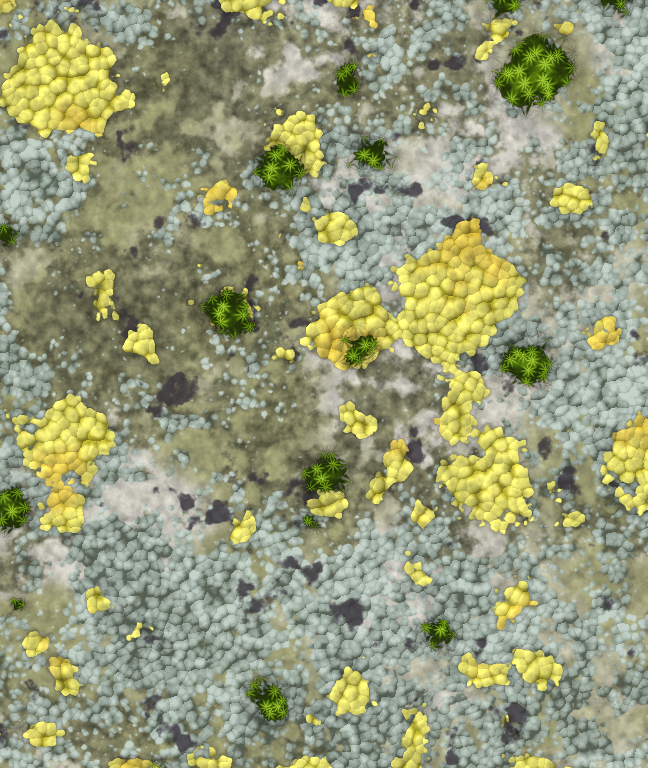
Write a Shadertoy shader that draws this texture.

```glsl
float hash(vec2 p) {
    vec3 q = fract(vec3(p.xyx) * 0.1031);
    q += dot(q, q.yzx + 33.33);
    return fract((q.x + q.y) * q.z);
}

vec2 hash2(vec2 p) {
    return vec2(hash(p + 11.3), hash(p + 47.9));
}

float noise(vec2 p) {
    vec2 i = floor(p), f = fract(p);
    f = f * f * (3.0 - 2.0 * f);
    vec2 e = vec2(0.0, 1.0);
    return mix(mix(hash(i), hash(i + e.yx), f.x),
               mix(hash(i + e), hash(i + e.yy), f.x), f.y);
}

float fbm(vec2 p) {
    float sum = 0.0, amp = 0.5;
    for (int i = 0; i < 5; i++) {
        sum += amp * noise(p);
        p = mat2(1.6, 1.2, -1.2, 1.6) * p + 17.7;
        amp *= 0.5;
    }
    return sum / 0.97;
}

// Nearest jittered point: offset to it, distance, random id
vec4 cells(vec2 p) {
    vec2 base = floor(p);
    vec4 best = vec4(0.0, 0.0, 8.0, 0.0);
    for (int k = 0; k < 9; k++) {
        vec2 id = base + vec2(k % 3 - 1, k / 3 - 1);
        vec2 to = id + hash2(id) - p;
        float d = length(to);
        if (d < best.z) best = vec4(to, d, hash(id + 5.1));
    }
    return best;
}

// Signed distance to randomly placed discs, one at most per grid cell
float scatter(vec2 p, float size, float density, float rMin, float rMax, float seed) {
    vec2 base = floor(p / size);
    float d = 1.0;
    for (int k = 0; k < 9; k++) {
        vec2 id = base + vec2(k % 3 - 1, k / 3 - 1);
        vec2 key = id + seed;
        if (hash(key) > density) continue;
        float r = mix(rMin, rMax, hash(key + 3.7));
        d = min(d, length(p - (id + hash2(key)) * size) - r);
    }
    return d;
}

float inside(float d, float blur) {
    return 1.0 - smoothstep(-blur, blur, d);
}

float shadow(float d, float reach, float strength) {
    return 1.0 - strength * exp(-max(d, 0.0) / reach);
}

// Light falling from the upper left on a rounded lobe
float tilt(vec4 lobe) {
    return dot(lobe.xy, vec2(0.6, -0.8));
}

vec3 stone(vec2 p, float grain) {
    float stain = smoothstep(0.36, 0.64, fbm(p * 6.0 + 3.0));
    vec3 col = mix(vec3(0.78, 0.77, 0.73), vec3(0.60, 0.60, 0.44), stain);
    return col * (0.76 + 0.48 * grain);
}

vec3 darkCrust(float grain, float patchTone) {
    vec3 col = mix(vec3(0.36, 0.36, 0.29), vec3(0.50, 0.50, 0.36), patchTone);
    return col * (0.45 + 1.1 * grain);
}

vec3 greyLichen(vec4 lobe, float grain, float tone) {
    float light = 0.75 - 0.65 * lobe.z + 0.35 * tilt(lobe) + 0.9 * (grain - 0.5)
                + 0.7 * (tone - 0.5) + 0.25 * (lobe.w - 0.5);
    vec3 col = mix(vec3(0.33, 0.37, 0.32), vec3(0.60, 0.66, 0.62), smoothstep(0.0, 0.5, light));
    return mix(col, vec3(0.78, 0.84, 0.81), smoothstep(0.42, 0.95, light));
}

vec3 yellowLichen(vec4 lobe, float grain, float tone) {
    vec3 col = mix(vec3(0.86, 0.84, 0.42), vec3(0.60, 0.57, 0.15), smoothstep(0.35, 0.85, lobe.z));
    col = mix(col, vec3(0.80, 0.64, 0.22), 0.5 * smoothstep(0.55, 0.72, tone));
    return col * (0.72 + 0.5 * grain + 0.3 * tilt(lobe) + 0.12 * lobe.w);
}

vec3 moss(vec4 head, float spokes, float depth, float grain) {
    float leaf = 1.0 - smoothstep(0.05, 0.75, head.z + 0.32 * (1.0 - spokes));
    float light = leaf * (0.55 + 0.6 * depth) + 0.35 * depth + 0.6 * (grain - 0.5);
    vec3 col = mix(vec3(0.13, 0.19, 0.03), vec3(0.37, 0.52, 0.06), smoothstep(0.0, 0.55, light));
    return mix(col, vec3(0.62, 0.76, 0.20), smoothstep(0.5, 1.2, light));
}

void mainImage(out vec4 fragColor, in vec2 fragCoord) {
    vec2 p = fragCoord / iResolution.y;
    vec2 warp = vec2(fbm(p * 14.0), fbm(p * 14.0 + 31.0)) - 0.5;
    vec2 q = p + 0.06 * warp;
    float grain = fbm(p * 95.0);
    float crumbs = fbm(p * 42.0 + 9.0);
    float tone = fbm(p * 11.0 + 60.0);

    // Bare stone, widest right of the centre
    vec3 col = stone(q, grain);
    float bare = exp(-12.0 * dot(p - vec2(0.55, 0.45), p - vec2(0.55, 0.45)));

    // Dark granular crust, denser at the lower left
    float corner = 1.0 - smoothstep(0.1, 0.6, length(p - vec2(0.05, 0.2)));
    float crust = fbm(q * 5.5 + 20.0) + 0.7 * (crumbs - 0.5) + 0.09 * corner - 0.10 * bare;
    col = mix(col, darkCrust(grain, tone), 0.88 * smoothstep(0.45, 0.60, crust));

    // Crumbly blue-grey lichen with ringed rosettes
    vec4 flake = cells((p + 0.012 * warp) * 85.0);
    float rosette = scatter(q, 0.13, 0.55, 0.018, 0.042, 80.0);
    float ring = exp(-pow(rosette / 0.010, 2.0));
    float cover = fbm(q * 4.5 + 7.0) + 0.28 * (0.45 - flake.z) + 0.75 * (crumbs - 0.5)
                + 0.10 * ring - 0.15 * bare - 0.05 * corner;
    vec3 grey = greyLichen(flake, grain, tone + 0.22 * ring - 0.16 * inside(rosette + 0.01, 0.01));
    col = mix(col, grey, 0.94 * smoothstep(0.40, 0.49, cover));

    // Small dark pits
    float pits = smoothstep(0.69, 0.77, fbm(p * 24.0 + 90.0));
    col = mix(col, vec3(0.22, 0.20, 0.23), 0.8 * pits);

    // Yellow lobed lichen in large and small colonies
    vec4 lobe = cells((p + 0.02 * warp) * 70.0);
    float large = scatter(q, 0.20, 0.48, 0.028, 0.080, 140.0);
    float small = scatter(q, 0.085, 0.32, 0.007, 0.023, 210.0);
    float yellow = min(large, small) + 0.016 * (lobe.z - 0.42)
                 + 0.075 * (fbm(p * 23.0 + 40.0) - 0.5);
    col *= shadow(yellow, 0.005, 0.32);
    col = mix(col, yellowLichen(lobe, grain, tone), inside(yellow, 0.0018));

    // Moss tufts of star-shaped heads, larger toward the top
    vec4 head = cells((p + 0.01 * warp) * 52.0);
    float spokes = 0.5 + 0.5 * cos(9.0 * atan(head.y, head.x + 1e-5) + 40.0 * head.w);
    float tuft = scatter(p + 0.025 * warp, 0.14, 0.48, 0.014, 0.042, 330.0);
    tuft += 0.016 * (1.0 - smoothstep(0.35, 0.75, p.y + 0.15 * (0.4 - p.x)));
    tuft += 0.012 * (head.z - 0.4) - 0.005 * (spokes - 0.5) + 0.025 * (crumbs - 0.5);
    float depth = clamp(-tuft / 0.028, 0.0, 1.0);
    col *= shadow(tuft, 0.006, 0.45);
    col = mix(col, moss(head, spokes, depth, grain), inside(tuft, 0.0018));

    fragColor = vec4(clamp(col, 0.0, 1.0), 1.0);
}
```
